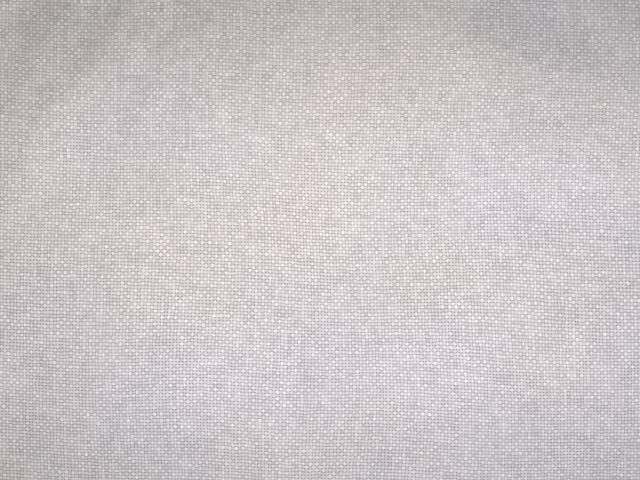
A Shadertoy shader for this texture:

```glsl
const vec2 THREADS = vec2(190.0, 148.0);   // threads across and down
const vec3 WEFT_COLOR = vec3(0.900, 0.877, 0.880);
const vec3 WARP_COLOR = vec3(0.835, 0.812, 0.820);
const vec3 GAP_COLOR = vec3(0.56, 0.535, 0.575);
const vec3 WARM_TINT = vec3(1.008, 1.0, 0.982);
const vec3 COOL_TINT = vec3(0.994, 0.997, 1.016);
const vec3 FLECK_COLOR = vec3(0.80, 0.74, 0.66);
const float THREAD_WIDTH = 0.78;           // share of the pitch
const float EDGE_SOFTNESS = 0.22;
const float WIDTH_VARIATION = 0.28;
const float SWELL = 0.10;                  // bulge where a thread is on top
const float TONE_VARIATION = 0.07;
const float KNOT_VARIATION = 0.08;         // tone change from crossing to crossing
const float UNDER_SHADE = 0.05;
const float CROWN = 0.045;
const float SKEW = 0.025;                  // slope of the rows
const float WANDER = 2.6;                  // broad thread drift, in pitches
const float JITTER = 0.35;                 // fine thread drift, in pitches
const float FOLD_DEPTH = 0.16;
const float FLECK_CHANCE = 0.15;
const int SAMPLES = 3;                     // per pixel side

vec2 hash2(vec2 p) {
    vec3 q = fract(p.xyx * vec3(0.1031, 0.1030, 0.0973));
    q += dot(q, q.yzx + 33.33);
    return fract((q.xx + q.yz) * q.zy);
}

float gradientDot(vec2 cell, vec2 corner, vec2 f) {
    return dot(hash2(cell + corner) * 2.0 - 1.0, f - corner);
}

// Gradient noise, roughly -0.7 to 0.7
float noise(vec2 p) {
    vec2 i = floor(p), f = p - i;
    vec2 u = f * f * f * (f * (f * 6.0 - 15.0) + 10.0);
    float low = mix(gradientDot(i, vec2(0, 0), f), gradientDot(i, vec2(1, 0), f), u.x);
    float high = mix(gradientDot(i, vec2(0, 1), f), gradientDot(i, vec2(1, 1), f), u.x);
    return mix(low, high, u.y);
}

float fbm(vec2 p) {
    float sum = 0.0, gain = 0.6;
    for (int i = 0; i < 4; i++) {
        sum += gain * noise(p);
        p = p * 2.03 + 17.3;
        gain *= 0.5;
    }
    return sum;
}

// Coverage of one thread; across is its offset from the centre line
float threadMask(float across, float width) {
    float halfWidth = 0.5 * width;
    return 1.0 - smoothstep(halfWidth - EDGE_SOFTNESS, halfWidth + EDGE_SOFTNESS, abs(across));
}

// Plain weave: warp and weft take turns on top
vec3 weave(vec2 uv) {
    vec2 drift = vec2(noise(uv * vec2(3.0, 2.5) + 3.1), noise(uv * vec2(3.5, 3.0) + 41.7));
    vec2 p = uv * THREADS;
    vec2 fine = vec2(noise(p * 0.31 + 11.0), noise(p * 0.31 + 77.0));
    p += WANDER * drift + JITTER * fine + vec2(0.0, SKEW * p.x);
    vec2 id = floor(p), f = p - id - 0.5;

    // Uneven yarn: each thread swells and fades along its length
    float warpYarn = noise(vec2(id.x * 0.73 + 0.5, uv.y * 22.0));
    float weftYarn = noise(vec2(uv.x * 26.0, id.y * 0.73 + 90.5));
    float tension = 0.16 * fbm(uv * vec2(9.0, 7.0) + 8.0) + 0.10 * smoothstep(0.45, 1.0, uv.y);
    bool warpOnTop = mod(id.x + id.y, 2.0) < 0.5;
    float swell = warpOnTop ? SWELL : -SWELL;
    float warp = threadMask(f.x, THREAD_WIDTH + tension + WIDTH_VARIATION * warpYarn + swell);
    float weft = threadMask(f.y, THREAD_WIDTH + tension + WIDTH_VARIATION * weftYarn - swell);

    float top = warpOnTop ? warp : weft;
    float under = warpOnTop ? weft : warp;
    float along = warpOnTop ? f.y : f.x;
    float yarn = warpOnTop ? warpYarn : weftYarn;
    vec3 topColor = warpOnTop ? WARP_COLOR : WEFT_COLOR;
    vec3 underColor = (warpOnTop ? WEFT_COLOR : WARP_COLOR) * (1.0 - UNDER_SHADE);
    float tone = 1.0 + TONE_VARIATION * yarn + KNOT_VARIATION * (hash2(id + 7.0).x - 0.5);
    vec3 yarnColor = mix(underColor, topColor * (1.0 + CROWN * cos(6.2832 * along)), top);
    return mix(GAP_COLOR, yarnColor * tone, max(top, under));
}

// Soft light from the lower middle, with creases at the top corners
float lighting(vec2 uv) {
    float falloff = smoothstep(0.15, 0.80, length((uv - vec2(0.57, 0.40)) * vec2(1.0, 0.85)));
    float light = 1.01 - 0.13 * falloff;
    light -= 0.085 * smoothstep(0.65, 1.02, uv.y);
    light -= 0.05 * smoothstep(0.25, 0.0, uv.y);
    vec2 leftAxis = vec2(uv.x * 1.33 - uv.y * 0.75, uv.x + uv.y);
    vec2 rightAxis = vec2(uv.x * 0.7 + uv.y * 1.2, uv.x - uv.y);
    float leftMask = smoothstep(0.6, 0.05, uv.x) * smoothstep(0.3, 0.95, uv.y);
    float rightMask = smoothstep(0.5, 1.0, uv.x) * smoothstep(0.5, 1.0, uv.y);
    light += FOLD_DEPTH * leftMask * fbm(leftAxis * vec2(9.0, 2.0) + 5.0);
    light += FOLD_DEPTH * rightMask * fbm(rightAxis * vec2(8.0, 2.5) + 23.0);
    return light + 0.05 * fbm(uv * vec2(5.0, 4.0) + 60.0);
}

// Sparse bits of husk caught in the cloth
float flecks(vec2 uv) {
    vec2 p = uv * vec2(8.0, 6.0), id = floor(p);
    vec2 seed = hash2(id + 51.0);
    vec2 d = (fract(p) - 0.2 - 0.6 * hash2(id + 13.0)) * vec2(0.6, 1.0);
    return step(seed.x, FLECK_CHANCE) * seed.y * smoothstep(0.045, 0.015, length(d));
}

void mainImage(out vec4 fragColor, in vec2 fragCoord) {
    vec3 cloth = vec3(0.0);
    for (int i = 0; i < SAMPLES * SAMPLES; i++) {
        vec2 offset = (vec2(i % SAMPLES, i / SAMPLES) + 0.5) / float(SAMPLES) - 0.5;
        cloth += weave((fragCoord + offset) / iResolution.xy);
    }
    vec2 uv = fragCoord / iResolution.xy;
    cloth = mix(cloth / float(SAMPLES * SAMPLES), FLECK_COLOR, 0.6 * flecks(uv));
    float tint = clamp(0.5 + 0.9 * fbm(uv * 3.0 + 31.0) + 0.3 * (uv.x - uv.y), 0.0, 1.0);
    fragColor = vec4(cloth * lighting(uv) * mix(WARM_TINT, COOL_TINT, tint), 1.0);
}
```
